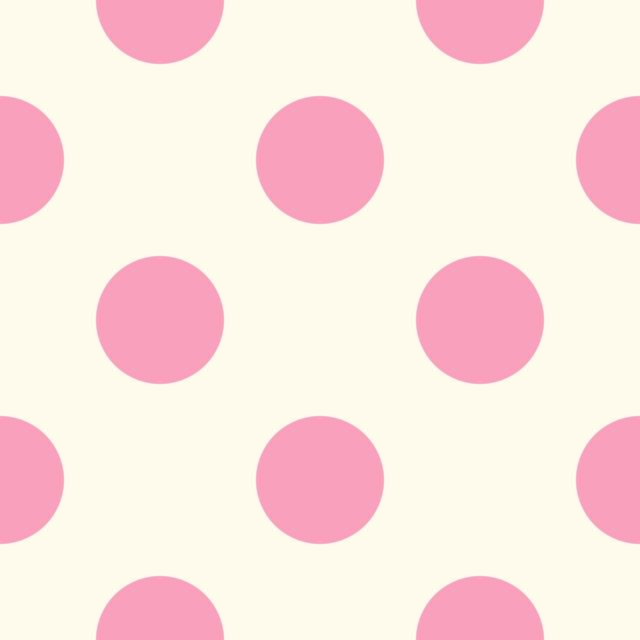
This pattern is drawn by a Shadertoy shader. Its source:

```glsl
const float REPEATS = 2.0;      // cells across and down
const float DOT_RADIUS = 0.2;   // in cell widths
const vec3 CREAM = vec3(1.0, 0.984, 0.925);
const vec3 PINK = vec3(0.976, 0.631, 0.737);

// Signed distance to the nearest dot of a unit grid centred on an offset
float gridDot(vec2 p, vec2 centre, float radius) {
    vec2 local = fract(p - centre + 0.5) - 0.5;
    return length(local) - radius;
}

// Two interleaved grids form the staggered layout
float staggeredDots(vec2 p, float radius) {
    return min(gridDot(p, vec2(0.5, 0.0), radius),
               gridDot(p, vec2(0.0, 0.5), radius));
}

// Antialiased coverage of the inside of a shape
float coverage(float dist, float softness) {
    return 1.0 - smoothstep(-softness, softness, dist);
}

void mainImage(out vec4 fragColor, in vec2 fragCoord) {
    vec2 cell = fragCoord / iResolution.xy * REPEATS;
    float pixel = REPEATS / min(iResolution.x, iResolution.y);

    float dots = coverage(staggeredDots(cell, DOT_RADIUS), pixel);
    fragColor = vec4(mix(CREAM, PINK, dots), 1.0);
}
```
